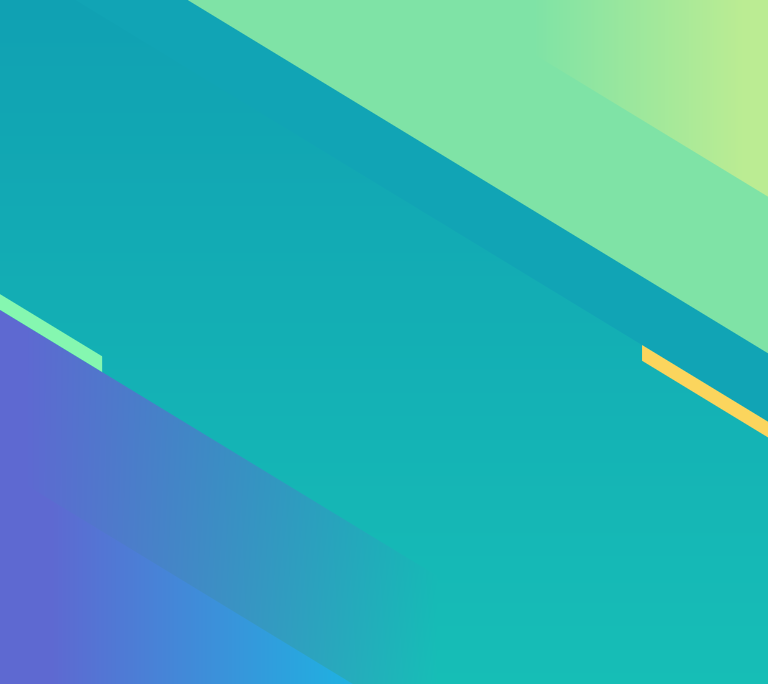
Give the GLSL for this background, as a Shadertoy shader.

```glsl
// Palette
const vec3 TEAL_TOP    = vec3(0.063, 0.630, 0.700);
const vec3 TEAL_BOTTOM = vec3(0.088, 0.745, 0.715);
const vec3 SHADE       = vec3(0.065, 0.642, 0.710);
const vec3 GREEN       = vec3(0.498, 0.890, 0.650);
const vec3 LIME        = vec3(0.735, 0.925, 0.575);
const vec3 PURPLE      = vec3(0.370, 0.410, 0.820);
const vec3 BLUE        = vec3(0.125, 0.690, 0.880);
const vec3 MINT        = vec3(0.520, 0.970, 0.690);
const vec3 ORANGE      = vec3(0.985, 0.835, 0.365);

// Diagonal edges: height where each one meets the left side
const float SLOPE         = 0.6835;
const float LIME_EDGE     = 1.396;
const float GREEN_EDGE    = 1.167;
const float SHADE_EDGE    = 1.067;
const float PURPLE_EDGE   = 0.547;
const float BLUE_EDGE     = 0.314;
const float STRIPE_HEIGHT = 0.023;

// Stripe ends and horizontal fades (start, end)
const float MINT_END     = 0.133;
const float ORANGE_START = 0.836;
const vec2 LIME_FADE   = vec2(0.695, 0.970);
const vec2 PURPLE_FADE = vec2(0.030, 0.570);
const vec2 BLUE_FADE   = vec2(0.065, 0.450);

// Antialiased step, one pixel wide
float cover(float edge, float value, float pixel) {
    return clamp((value - edge) / pixel + 0.5, 0.0, 1.0);
}

float ramp(vec2 range, float x) {
    return clamp((x - range.x) / (range.y - range.x), 0.0, 1.0);
}

void mainImage(out vec4 fragColor, in vec2 fragCoord) {
    vec2 uv = fragCoord / iResolution.xy;
    vec2 pixel = 1.0 / iResolution.xy;
    float diagonal = uv.y + SLOPE * uv.x;
    float diagonalPixel = length(vec2(SLOPE * pixel.x, pixel.y));

    // Teal field and the shaded band beneath the green
    vec3 color = mix(TEAL_BOTTOM, TEAL_TOP, uv.y);
    color = mix(color, SHADE, cover(SHADE_EDGE, diagonal, diagonalPixel));

    // Upper right planes
    color = mix(color, GREEN, cover(GREEN_EDGE, diagonal, diagonalPixel));
    float lime = cover(LIME_EDGE, diagonal, diagonalPixel);
    color = mix(color, LIME, lime * ramp(LIME_FADE, uv.x));

    // Lower left planes
    float purple = 1.0 - cover(PURPLE_EDGE, diagonal, diagonalPixel);
    color = mix(color, PURPLE, purple * (1.0 - ramp(PURPLE_FADE, uv.x)));
    float blue = 1.0 - cover(BLUE_EDGE, diagonal, diagonalPixel);
    color = mix(color, mix(PURPLE, BLUE, ramp(BLUE_FADE, uv.x)), blue);

    // Accent stripes with upright ends
    float mint = cover(PURPLE_EDGE, diagonal, diagonalPixel)
               - cover(PURPLE_EDGE + STRIPE_HEIGHT, diagonal, diagonalPixel);
    color = mix(color, MINT, mint * (1.0 - cover(MINT_END, uv.x, pixel.x)));
    float orange = cover(SHADE_EDGE - STRIPE_HEIGHT, diagonal, diagonalPixel)
                 - cover(SHADE_EDGE, diagonal, diagonalPixel);
    color = mix(color, ORANGE, orange * cover(ORANGE_START, uv.x, pixel.x));

    fragColor = vec4(color, 1.0);
}
```
